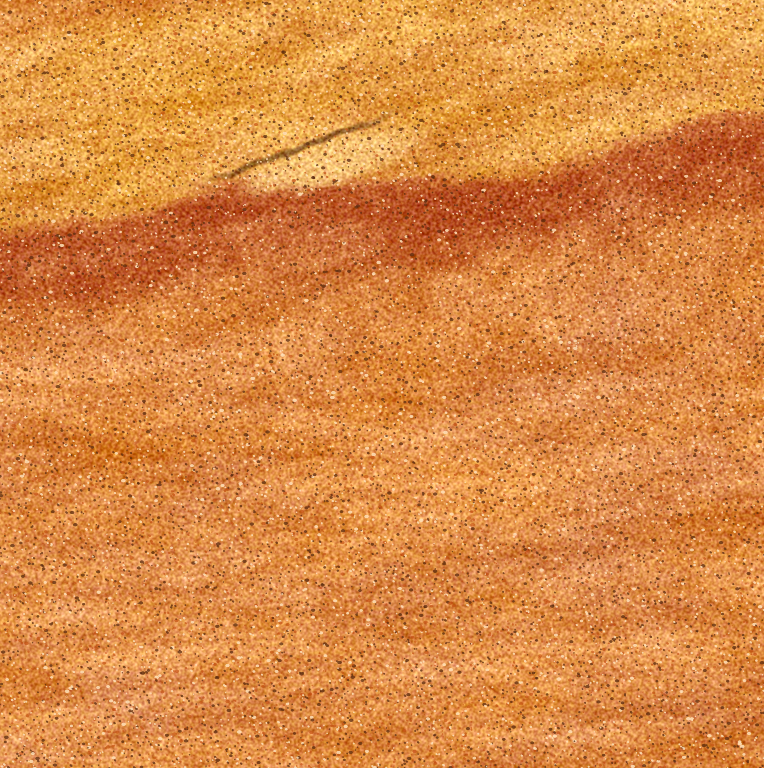
Give the GLSL for this texture, as a WebGL 2 fragment shader.

```glsl
#version 300 es
precision highp float;

uniform vec2 u_resolution;
out vec4 fragColor;

vec2 hash2(vec2 cell) {
    uvec2 q = uvec2(ivec2(cell) + 4096) * uvec2(1597u, 3571u);
    uint n = (q.x ^ q.y) * 27183u;
    n = (n ^ (n >> 15)) * 73129u + q.x * 911u;
    n ^= n >> 13;
    n *= 92821u;
    n ^= n >> 16;
    return vec2(n & 65535u, n >> 16) / 65535.0;
}

float cornerSlope(vec2 cell, vec2 offset) {
    float angle = 6.2832 * hash2(cell).x;
    return dot(vec2(cos(angle), sin(angle)), offset);
}

// Gradient noise, roughly -1 to 1
float noise(vec2 p) {
    vec2 i = floor(p), f = p - i;
    vec2 u = f * f * f * (f * (f * 6.0 - 15.0) + 10.0);
    vec2 e = vec2(1, 0);
    float low = mix(cornerSlope(i, f), cornerSlope(i + e, f - e), u.x);
    float high = mix(cornerSlope(i + e.yx, f - e.yx), cornerSlope(i + 1.0, f - 1.0), u.x);
    return 1.5 * mix(low, high, u.y);
}

// Layers drawn out along the bedding
float strata(vec2 p) {
    return 0.42 * noise(p * vec2(2.6, 13.0))
         + 0.34 * noise(p * vec2(6.0, 31.0) + 17.3)
         + 0.24 * noise(p * vec2(15.0, 68.0) + 41.7)
         + 0.20 * noise(p * vec2(34.0, 60.0) + 9.1);
}

// Loose sand grains: pale quartz, dark minerals and rust
vec3 addGrains(vec3 colour, vec2 p, float density) {
    vec2 q = p * density, home = floor(q);
    float edge = 0.6 * density / u_resolution.y;
    for (int y = -1; y <= 1; y++) {
        for (int x = -1; x <= 1; x++) {
            vec2 cell = home + vec2(x, y);
            vec2 kind = hash2(cell + 311.0);
            vec2 offset = q - cell - hash2(cell);
            offset.y *= 0.8 + 0.6 * kind.y;
            float radius = 0.14 + 0.22 * kind.y * kind.y;
            float cover = 1.0 - smoothstep(radius - edge, radius + edge, length(offset));
            if (kind.x < 0.10) colour = mix(colour, vec3(1.0, 0.88, 0.72), 0.85 * cover);
            else if (kind.x < 0.25) colour = mix(colour, vec3(0.36, 0.17, 0.06), 0.75 * cover);
            else if (kind.x < 0.38) colour = mix(colour, vec3(0.76, 0.30, 0.06), 0.65 * cover);
        }
    }
    return colour;
}

void main() {
    vec2 p = gl_FragCoord.xy / u_resolution.y;

    // Bedding dips more steeply towards the top
    float dip = mix(0.04, 0.20, smoothstep(0.45, 0.85, p.y));
    vec2 bed = vec2(p.x, p.y - dip * p.x + 0.016 * noise(p * vec2(3.0, 5.0) + 5.0));
    float layer = strata(bed);
    float tint = strata(bed * vec2(1.3, 0.8) + 23.0);
    float mottle = 0.6 * noise(p * 23.0) + 0.5 * noise(p * 52.0 + 7.0);

    // Main orange body
    float tone = 0.5 + 0.9 * layer + 0.22 * mottle;
    vec3 colour = mix(vec3(0.79, 0.43, 0.16), vec3(0.94, 0.65, 0.37), clamp(tone, 0.0, 1.0));
    colour += tint * vec3(0.0, 0.03, 0.13);

    // Yellow bed above the wavy contact
    float contact = 0.705 + 0.055 * smoothstep(0.1, 0.35, p.x)
                  + 0.065 * smoothstep(0.65, 1.0, p.x) + 0.02 * p.x;
    float depth = contact - p.y + 0.035 * layer + 0.008 * mottle;
    vec3 yellow = mix(vec3(0.83, 0.51, 0.15), vec3(0.97, 0.75, 0.40), clamp(tone, 0.0, 1.0));
    yellow.b += 0.10 * tint;
    colour = mix(yellow, colour, smoothstep(-0.015, 0.015, depth));

    // Iron-red band under the contact, and a rusty upper corner
    float red = smoothstep(-0.014, 0.022, depth) * (1.0 - smoothstep(0.05, 0.15, depth));
    red *= clamp(0.82 - 0.6 * tint - 0.2 * mottle, 0.0, 1.0);
    colour = mix(colour, vec3(0.69, 0.28, 0.11), red);
    float corner = smoothstep(-0.025, 0.03, p.y - 0.955 - 0.15 * p.x + 0.03 * layer);
    colour = mix(colour, vec3(0.77, 0.37, 0.09), 0.75 * corner * clamp(0.8 - tint, 0.0, 1.0));

    // Pale lens with a dark crack along its upper side
    vec2 lens = p - vec2(0.42, 0.786);
    lens.y -= 0.3 * lens.x;
    float lensSize = length(lens / vec2(0.13, 0.033)) + 0.25 * mottle + 0.3 * layer;
    colour = mix(colour, vec3(0.97, 0.78, 0.48), 0.85 * (1.0 - smoothstep(0.5, 1.15, lensSize)));
    float along = (p.x - 0.25) / 0.29;
    float crackY = 0.757 + 0.105 * along + 0.006 * noise(vec2(p.x * 28.0, 3.0));
    float crack = 1.0 - smoothstep(0.001, 0.007, abs(p.y - crackY + 0.003 * mottle));
    crack *= smoothstep(0.0, 0.25, along) * (1.0 - smoothstep(0.65, 1.0, along));
    colour = mix(colour, vec3(0.40, 0.22, 0.07), 0.7 * crack);

    // Sandy surface
    mat2 turn = mat2(0.8, 0.6, -0.6, 0.8);
    float sand = 0.65 * noise(turn * p * 157.0) + 0.75 * noise(turn * p * 271.0 + 60.0);
    colour += sand * vec3(0.15, 0.20, 0.19) + 0.012;
    colour += 0.07 * noise(p * 190.0 + 33.0) * vec3(0.2, -0.3, 1.0);
    colour = addGrains(colour, p, 118.0);
    colour = addGrains(colour, turn * p + 3.0, 171.0);

    fragColor = vec4(clamp(colour, 0.0, 1.0), 1.0);
}
```
